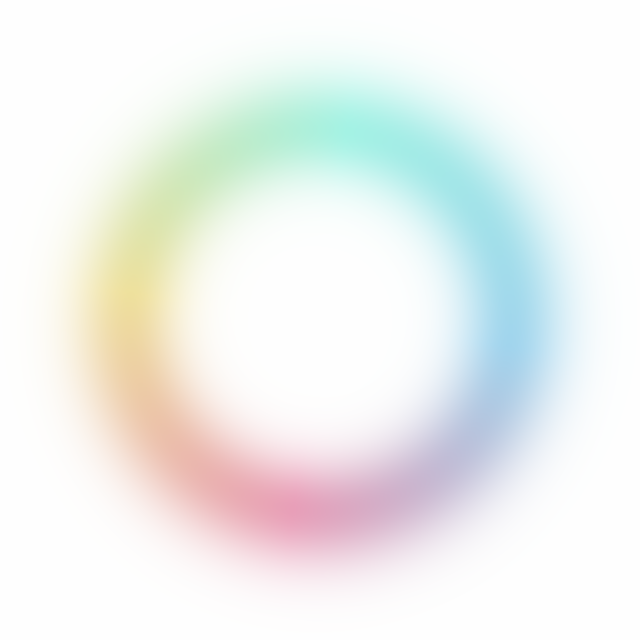
A WebGL 1 fragment shader for this background:

```glsl
precision highp float;
uniform vec2 u_resolution;

#define PAPER vec3(0.996, 0.997, 0.996)
#define BLUE vec3(0.632, 0.832, 0.930)
#define MINT vec3(0.643, 0.950, 0.895)
#define YELLOW vec3(0.935, 0.880, 0.615)
#define PINK vec3(0.910, 0.622, 0.722)
#define RING_RADIUS 0.298
#define INNER_SPREAD 0.057
#define OUTER_SPREAD 0.061
#define HUE_START -0.14

const float TAU = 6.2831853;

// Four colours at quarter turns, blended around the circle
vec3 wheelColor(float angle) {
  float t = 4.0 * fract((angle - HUE_START) / TAU);
  vec3 color = mix(BLUE, MINT, clamp(t, 0.0, 1.0));
  color = mix(color, YELLOW, clamp(t - 1.0, 0.0, 1.0));
  color = mix(color, PINK, clamp(t - 2.0, 0.0, 1.0));
  return mix(color, BLUE, clamp(t - 3.0, 0.0, 1.0));
}

// Soft bell-shaped band around the ring radius
float ringGlow(float radius) {
  float offset = radius - RING_RADIUS;
  float spread = offset < 0.0 ? INNER_SPREAD : OUTER_SPREAD;
  return exp(-0.5 * offset * offset / (spread * spread));
}

void main() {
  float side = min(u_resolution.x, u_resolution.y);
  vec2 p = (gl_FragCoord.xy - 0.5 * u_resolution) / side;
  float radius = length(p);

  // The tiny shift keeps the angle defined at the centre
  float angle = atan(p.y, p.x + 1e-6);
  vec3 color = mix(PAPER, wheelColor(angle), ringGlow(radius));
  gl_FragColor = vec4(color, 1.0);
}
```
